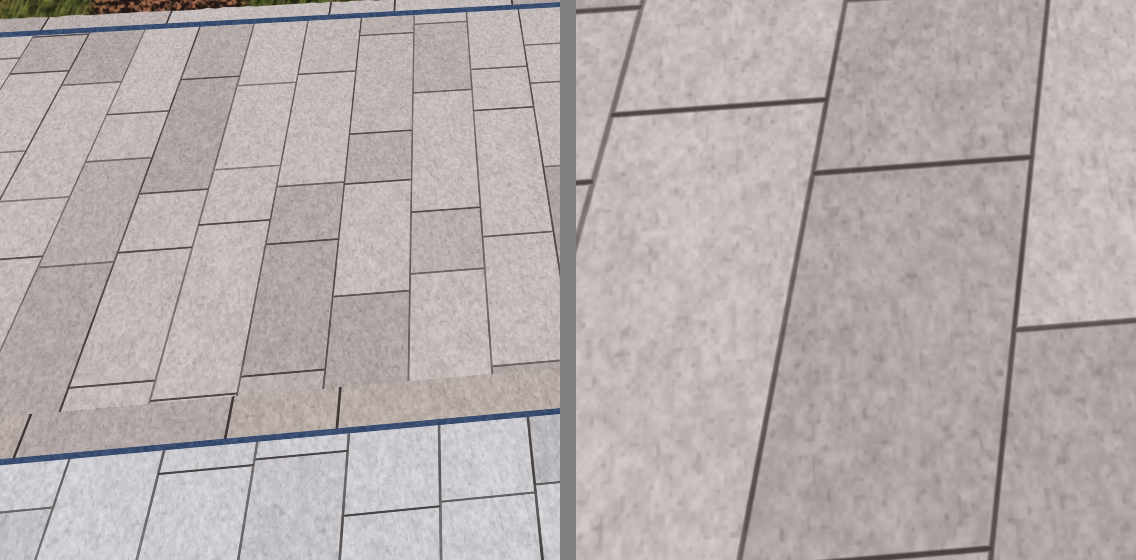
Left: the whole. Right: its middle third, enlarged.
A three.js fragment shader for this texture:

```glsl
// Granite paving in perspective: staggered slabs, two blue strips, a mulch bed on top.
#define VANISH vec2(0.7565, -1.0495)   // where the columns meet, y measured downwards
#define ROW_TILT 0.0488
#define COLUMN 0.0871                  // column width per unit of nearness
#define DEPTH 25.65                    // depth in column widths at nearness 1
#define SLABS vec3(2.28, 3.03, 1.24)   // medium, long and short slab lengths
#define BED_EDGE 1.0846
#define TOP_STRIP 1.112
#define FIELD_END 1.794
#define LOW_STRIP 1.875
#define JOINT 0.0011
#define SOFT 0.0014
#define GRAIN 0.17

varying vec2 vUv;

const vec3 WARM_LIGHT = vec3(0.765, 0.735, 0.728);
const vec3 WARM_DARK = vec3(0.685, 0.645, 0.638);
const vec3 BORDER_TAN = vec3(0.715, 0.670, 0.650);
const vec3 COOL_LIGHT = vec3(0.800, 0.797, 0.815);
const vec3 COOL_DARK = vec3(0.725, 0.715, 0.730);
const vec3 JOINT_DARK = vec3(0.20, 0.17, 0.17);
const vec3 STRIP_BLUE = vec3(0.22, 0.30, 0.44);

float hash(vec2 p) {
  vec3 q = fract(vec3(p.xyx) * 0.1031);
  q += dot(q, q.yzx + 33.33);
  return fract((q.x + q.y) * q.z);
}

float noise(vec2 p) {
  vec2 i = floor(p), f = fract(p);
  f = f * f * (3.0 - 2.0 * f);
  return mix(mix(hash(i), hash(i + vec2(1.0, 0.0)), f.x),
             mix(hash(i + vec2(0.0, 1.0)), hash(i + 1.0), f.x), f.y);
}

// Distance to the nearest end joint (x) and slab number (y) along a course
vec2 course(float s) {
  float cycle = SLABS.x + SLABS.y + SLABS.z;
  float n = floor(s / cycle), t = s - n * cycle;
  float a = SLABS.x, b = SLABS.x + SLABS.y;
  float d = min(min(t, cycle - t), min(abs(t - a), abs(t - b)));
  return vec2(d, 3.0 * n + step(a, t) + step(b, t));
}

float line(float d, float halfWidth) {
  return 1.0 - smoothstep(halfWidth - 0.5 * SOFT, halfWidth + SOFT, abs(d));
}

// Bark chips with a few tufts of grass
vec3 mulch(vec2 p) {
  float chips = noise(p * vec2(110.0, 170.0)) * 0.6 + noise(p * 260.0) * 0.4;
  vec3 bark = mix(vec3(0.13, 0.09, 0.08), vec3(0.62, 0.41, 0.30), smoothstep(0.3, 0.8, chips));
  float tuft = smoothstep(0.6, 0.75, noise(vec2(p.x * 11.0 + 3.0, 2.0)));
  float blades = noise(vec2(p.x * 240.0 + p.y * 90.0, p.y * 60.0));
  return mix(bark, mix(vec3(0.10, 0.13, 0.06), vec3(0.42, 0.48, 0.22), blades), tuft * 0.8);
}

void main() {
  // Ground plane: column count across, depth away from the viewer
  vec2 p = vec2(vUv.x, 1.0 - vUv.y);
  float drop = p.y - VANISH.y;
  float near = drop / (1.0 - ROW_TILT * p.x);
  float col = ((p.x - VANISH.x) / drop + 0.0157) / COLUMN + 7.0;
  float depth = DEPTH / near;
  float colScale = COLUMN * drop;
  float rowScale = near * near / DEPTH;

  bool lower = near > LOW_STRIP;
  bool border = near < TOP_STRIP || (near > FIELD_END && !lower);
  float jointWidth = JOINT * near;
  float joints, tone;

  if (border) {
    // Slabs laid sideways along the strips
    bool top = near < TOP_STRIP;
    vec2 slab = course(top ? col - 0.07 : 4.96 - col);
    joints = line(slab.x * colScale, jointWidth);
    tone = hash(vec2(slab.y + 40.0, top ? 3.0 : 8.0));
  } else {
    // Columns of slabs, each shifted and some reversed
    float c = lower ? (col - 0.25) / 1.015 + 20.0 : col + 40.0;
    float id = floor(c), edge = floor(c + 0.5);
    float way = hash(vec2(id, 5.0)) < 0.35 ? 1.0 : -1.0;
    float shift = 6.55 * fract(id * 0.45 + 0.4 * hash(vec2(id, 17.0)));
    vec2 slab = course(way * depth + shift);
    tone = hash(vec2(id, slab.y + 60.0));
    float wear = 0.75 + 0.25 * noise(vec2(edge * 7.0, depth * 2.0));
    float side = line((c - edge) * colScale, jointWidth * (0.65 + 0.4 * hash(vec2(edge, 2.0))));
    float ends = line(slab.x * rowScale, jointWidth * 0.75);
    joints = max(side * wear * mix(0.65, 1.0, hash(vec2(edge, 9.0))),
                 ends * mix(0.5, 0.95, hash(vec2(id, floor(depth)))));
  }

  // Slab colour and granite grain
  float shade = smoothstep(0.4, 1.0, tone);
  vec3 light = lower ? COOL_LIGHT : WARM_LIGHT;
  vec3 dark = lower ? COOL_DARK : WARM_DARK;
  if (near > FIELD_END && !lower) light = BORDER_TAN;
  vec2 g = vec2(col * 26.0 + depth * 4.0, depth * 15.0) + 200.0;
  float grain = noise(g) * 0.45 + noise(g * 2.1) * 0.35 + noise(g * 0.35) * 0.2 - 0.5;
  float fleck = smoothstep(0.72, 0.95, noise(g * 1.4 + 71.0));
  vec3 color = mix(light, dark, shade) + grain * GRAIN - fleck * 0.055;
  color = mix(color, JOINT_DARK, joints * 0.9);

  // Blue strips and planting bed
  float strip = max(line(near - TOP_STRIP, 0.0042), line(near - LOW_STRIP, 0.0052));
  color = mix(color, STRIP_BLUE + (noise(p * 230.0) - 0.5) * 0.09, strip);
  float bed = 1.0 - smoothstep(-SOFT, SOFT, near - BED_EDGE + 0.003 * (noise(p * 70.0) - 0.5));
  color = mix(color, mulch(p), bed);

  gl_FragColor = vec4(color, 1.0);
}
```
